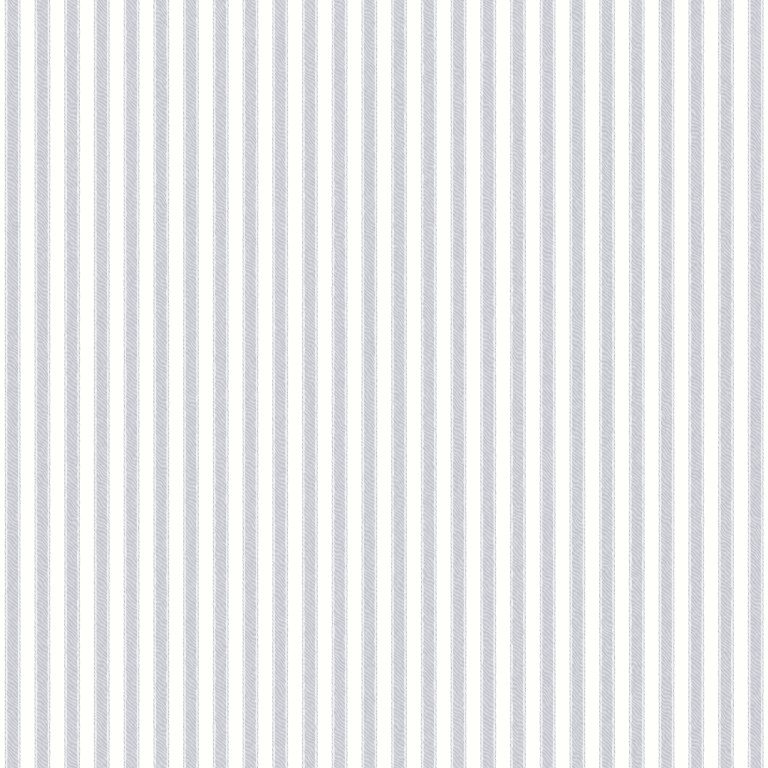
Reproduce this pattern procedurally as a WebGL 1 fragment shader.

```glsl
precision highp float;
// Ticking fabric: soft grey-blue twill bands, each flanked by two fine stitched lines.
uniform vec2 u_resolution;

const float PERIOD = 0.0387;        // distance between band centres
const float FIRST_CENTRE = 0.0165;  // centre of the leftmost band
const float BAND_HALF = 0.178;      // widths below are fractions of the period
const float LINE_OFFSET = 0.245;
const float LINE_HALF = 0.021;
const float TWILL_FREQUENCY = 190.0;
const float TWILL_SLOPE = 0.85;

const vec3 PAPER = vec3(1.0, 1.0, 0.985);
const vec3 CREAM = vec3(0.985, 0.985, 0.92);
const vec3 INK = vec3(0.745, 0.757, 0.785);
const vec3 PALE_INK = vec3(0.865, 0.873, 0.888);
const vec3 GAP_TINT = vec3(0.94, 0.945, 0.95);

float hash(vec2 p) {
  vec3 q = fract(vec3(p.xyx) * 0.1031);
  q += dot(q, q.yzx + 33.33);
  return fract((q.x + q.y) * q.z);
}

float noise(vec2 p) {
  vec2 cell = floor(p);
  vec2 f = fract(p);
  f = f * f * (3.0 - 2.0 * f);
  float low = mix(hash(cell), hash(cell + vec2(1.0, 0.0)), f.x);
  float high = mix(hash(cell + vec2(0.0, 1.0)), hash(cell + vec2(1.0, 1.0)), f.x);
  return mix(low, high, f.y);
}

// Antialiased coverage of a strip; all lengths share one unit.
float strip(float distanceFromCentre, float halfWidth, float pixel) {
  return clamp((halfWidth - abs(distanceFromCentre)) / pixel + 0.5, 0.0, 1.0);
}

// Uneven diagonal threads, 0 in the pale furrows and 1 on the inked ridges.
float twill(vec2 p) {
  float wander = 1.3 * noise(p * vec2(110.0, 65.0));
  float phase = TWILL_FREQUENCY * (p.y + TWILL_SLOPE * p.x) + wander;
  float ridge = 0.5 + 0.5 * sin(6.28318 * phase);
  float grain = noise(p * vec2(420.0, 300.0) + 17.0);
  return clamp(mix(ridge, grain, 0.4), 0.0, 1.0);
}

void main() {
  vec2 p = gl_FragCoord.xy / u_resolution.x;
  float pixel = 1.0 / (u_resolution.x * PERIOD);

  // Signed position across one repeat, zero at the band centre
  float x = fract((p.x - FIRST_CENTRE) / PERIOD + 0.5) - 0.5;
  float ragged = 0.03 * (noise(p * vec2(60.0, 240.0)) - 0.5);
  float thread = twill(p);

  // Paper with one faint cream seam
  float seam = strip(p.x - 0.1225, 0.0012, 1.0 / u_resolution.x);
  vec3 color = mix(PAPER, CREAM, 0.7 * seam);

  // Pale ground, side lines and central band
  color = mix(color, GAP_TINT, strip(x, LINE_OFFSET, pixel));
  float line = strip(abs(x) - LINE_OFFSET + 0.5 * ragged, LINE_HALF, pixel);
  color = mix(color, mix(PALE_INK, INK, thread), line * mix(0.55, 1.0, thread));
  float band = strip(x, BAND_HALF + ragged, pixel);
  color = mix(color, mix(PALE_INK, INK, thread), band);

  gl_FragColor = vec4(color, 1.0);
}
```
